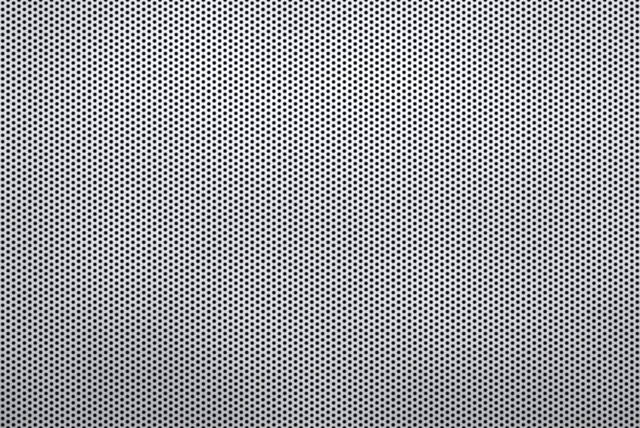
This texture is drawn by a Shadertoy shader. Its source:

```glsl
// Pale metal sheet perforated with small round holes in staggered columns.

float hash(vec2 p) {
    p = fract(p * vec2(0.1031, 0.1137));
    p += dot(p, p.yx + 33.33);
    return fract((p.x + p.y) * p.x * 17.0);
}

vec2 gradientAt(vec2 cell) {
    float angle = 6.2832 * hash(cell);
    return vec2(cos(angle), sin(angle));
}

float gradientNoise(vec2 p) {
    vec2 i = floor(p), f = fract(p);
    vec2 u = f * f * f * (f * (f * 6.0 - 15.0) + 10.0);
    vec2 e = vec2(0.0, 1.0);
    return mix(
        mix(dot(gradientAt(i), f), dot(gradientAt(i + e.yx), f - e.yx), u.x),
        mix(dot(gradientAt(i + e.xy), f - e.xy), dot(gradientAt(i + e.yy), f - e.yy), u.x),
        u.y);
}

// Distance to the nearest hole centre, in vertical pitches.
float holeDistance(vec2 grid, float columnWidth) {
    float nearest = 1.0;
    for (int k = -1; k <= 1; k++) {
        float column = floor(grid.x) + float(k);
        float y = grid.y - 0.5 * mod(column, 2.0);
        vec2 id = vec2(column, floor(y));
        vec2 offset = vec2((grid.x - column - 0.5) * columnWidth, y - id.y - 0.5);
        float sizeVariation = 0.97 + 0.06 * hash(id + 7.0);
        nearest = min(nearest, length(offset) / sizeVariation);
    }
    return nearest;
}

void mainImage(out vec4 fragColor, in vec2 fragCoord) {
    vec2 uv = fragCoord / iResolution.xy;
    float aspect = iResolution.x / iResolution.y;

    // 118 columns across, 68 holes down each column
    vec2 count = vec2(118.0, 68.0);
    float d = holeDistance(uv * count, aspect * count.y / count.x);

    // Broad sheen: brightest above the middle, duller toward the bottom and sides
    vec2 fromSheen = (uv - vec2(0.53, 0.76)) * vec2(0.9, 1.0);
    float light = 1.07 - 0.42 * dot(fromSheen, fromSheen);
    light += 0.08 * gradientNoise(uv * vec2(5.0, 3.0));
    light += 0.03 * gradientNoise(uv * vec2(140.0, 90.0));
    vec3 sheet = vec3(0.895, 0.90, 0.915) * light;

    // Soft rounded rim, widened to at least about a pixel
    float pixel = count.y / iResolution.y;
    float softness = max(0.18, 0.6 * pixel);
    float solid = smoothstep(0.275 - softness, 0.275 + softness, d);
    vec3 color = mix(vec3(0.02, 0.02, 0.03), sheet, solid);

    fragColor = vec4(clamp(color, 0.0, 1.0), 1.0);
}
```
